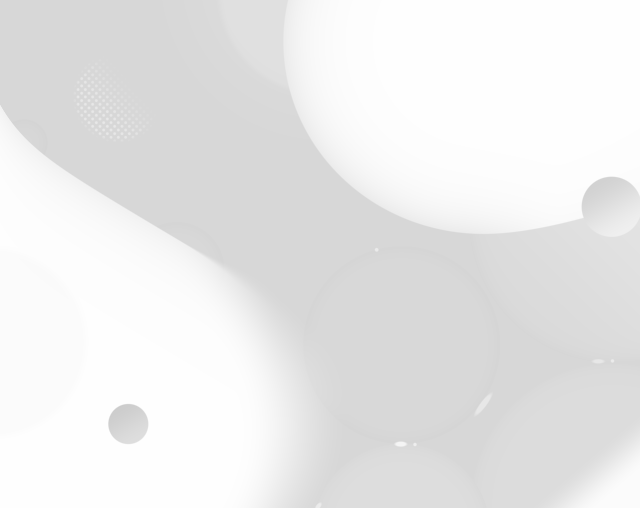
This background is drawn by a Shadertoy shader. Its source:

```glsl
// Soft monochrome backdrop: two white curved sheets over a grey field with
// translucent bubbles, a halftone patch, two shaded balls and small glints.
// Shapes are signed distances, layered back to front as grey levels.

const vec2 CANVAS = vec2(7.68, 6.08); // layout units, y measured downwards
const float FIELD_GREY = 0.842;

// Antialiased coverage of a signed distance (negative inside).
float cover(float d, float soft) {
    return 1.0 - smoothstep(-soft, soft, d);
}

// Faint disc with a slightly darker rim just inside its edge.
float bubble(float grey, vec2 p, vec2 centre, float radius, float fill, float rim, float px) {
    float d = length(p - centre) - radius;
    float shade = fill - rim * exp(min(d, 0.0) / 0.10);
    return mix(grey, shade, cover(d, px));
}

// Opaque disc with a diagonal gradient from upper left to lower right.
float ball(float grey, vec2 p, vec2 centre, float radius, float dark, float light, float px) {
    vec2 q = (p - centre) / radius;
    float shade = mix(dark, light, smoothstep(-1.1, 1.1, dot(q, vec2(0.5, 0.85))));
    return mix(grey, shade, cover((length(q) - 1.0) * radius, px));
}

// Small bright ellipse, turned by an angle.
float glint(float grey, vec2 p, vec2 centre, vec2 size, float angle, float strength, float px) {
    float c = cos(angle), s = sin(angle);
    vec2 q = mat2(c, -s, s, c) * (p - centre);
    float d = (length(q / size) - 1.0) * min(size.x, size.y);
    return mix(grey, 0.97, strength * cover(d, px));
}

// Staggered dots that fade towards the upper right of a round patch.
float halftone(float grey, vec2 p, vec2 centre, float radius, float pitch, float px) {
    vec2 q = p - centre;
    vec2 grid = vec2(q.x + q.y, q.x - q.y) / pitch;
    float d = (length(fract(grid) - 0.5) - 0.27) * pitch * 0.707;
    float fade = smoothstep(0.55, -0.55, dot(q / radius, vec2(0.75, -0.65)));
    float patchMask = cover(length(q) - radius, 0.04);
    return mix(grey, 0.92, 0.8 * fade * patchMask * cover(d, px));
}

// Upper right sheet: an ellipse whose right half widens into a tail.
float upperSheet(float grey, vec2 p, float px) {
    vec2 q = p - vec2(5.80, 0.50);
    vec2 radii = vec2(2.40 + 0.5 * max(q.x, 0.0), 2.30);
    float d = (length(q / radii) - 1.0) * 2.30;
    float edgeShade = 0.075 * exp(min(d, 0.0) / 0.28);
    edgeShade *= 1.0 - 0.75 * smoothstep(-0.3, 1.0, q.x);
    return mix(grey, 0.996 - edgeShade, cover(d, px));
}

// Lower left sheet: crisp slanted top edge melting into a blurred right side.
float lowerSheet(float grey, vec2 p, float px) {
    float topEdge = 1.60 + 0.594 * p.x - 0.35 * exp(-p.x / 0.30);
    float dTop = (topEdge - p.y) * 0.86;
    float bow = max(p.y - 5.10, -2.50);
    float dRight = p.x - (4.02 - 0.29 * bow * bow);

    float blur = mix(px, 0.20, smoothstep(2.2, 3.6, p.x));
    float topMask = cover(dTop, blur);
    float rightMask = 1.0 - smoothstep(-1.15, 0.20, dRight);
    rightMask = mix(1.0, rightMask, smoothstep(2.0, 3.4, p.x));

    float white = 0.995 - 0.05 * exp(min(dTop, 0.0) / 0.30);
    float dHalo = length(p - vec2(-0.10, 4.10)) - 1.12;
    white -= 0.012 * cover(dHalo, 0.06);
    return mix(grey, white, topMask * rightMask);
}

void mainImage(out vec4 fragColor, in vec2 fragCoord) {
    vec2 uv = fragCoord / iResolution.xy;
    vec2 p = vec2(uv.x, 1.0 - uv.y) * CANVAS;
    float px = 0.8 * CANVAS.y / iResolution.y;

    // Grey field with a pale pocket along the top
    float grey = FIELD_GREY + 0.022 * cover(length(p - vec2(3.9, -0.3)) - 1.5, 0.9);
    grey = mix(grey, 0.885, 0.7 * cover(length(p - vec2(3.85, -0.10)) - 1.22, 0.05));
    grey = halftone(grey, p, vec2(1.42, 1.16), 0.52, 0.088, px);

    // Bubbles: two small, two large on the right, two in the centre
    grey = bubble(grey, p, vec2(0.29, 1.71), 0.28, 0.848, 0.018, px);
    grey = bubble(grey, p, vec2(2.12, 3.23), 0.57, 0.850, 0.018, px);
    float lift = smoothstep(-0.6, 1.6, dot(p - vec2(6.6, 3.3), vec2(0.7, -0.7)));
    grey = bubble(grey, p, vec2(7.35, 2.62), 1.72, 0.857 + 0.035 * lift, 0.018, px);
    grey = bubble(grey, p, vec2(7.35, 6.05), 1.70, 0.862, 0.016, px);
    grey = bubble(grey, p, vec2(4.82, 4.13), 1.18, 0.849, 0.016, px);
    grey = bubble(grey, p, vec2(4.82, 6.37), 1.06, 0.867, 0.020, px);

    // White sheets and the blurred lower right corner
    float dCorner = dot(vec2(7.20, 5.70) - p, vec2(0.65, 0.76));
    grey = mix(grey, 0.985, cover(dCorner, 0.28));
    grey = lowerSheet(grey, p, px);
    grey = upperSheet(grey, p, px);

    // Shaded balls
    grey = ball(grey, p, vec2(7.34, 2.475), 0.36, 0.82, 0.94, px);
    grey = ball(grey, p, vec2(1.54, 5.075), 0.24, 0.80, 0.87, px);

    // Glints where bubbles meet
    grey = glint(grey, p, vec2(4.81, 5.315), vec2(0.070, 0.030), 0.0, 0.9, px);
    grey = glint(grey, p, vec2(4.98, 5.32), vec2(0.020), 0.0, 0.7, px);
    grey = glint(grey, p, vec2(4.52, 2.99), vec2(0.022), 0.0, 0.6, px);
    grey = glint(grey, p, vec2(5.80, 4.84), vec2(0.16, 0.035), -0.92, 0.5, px);
    grey = glint(grey, p, vec2(7.18, 4.325), vec2(0.070, 0.025), 0.0, 0.5, px);
    grey = glint(grey, p, vec2(7.35, 4.32), vec2(0.020), 0.0, 0.6, px);
    grey = glint(grey, p, vec2(3.82, 6.06), vec2(0.05, 0.025), -0.9, 0.6, px);

    fragColor = vec4(vec3(clamp(grey, 0.0, 1.0)), 1.0);
}
```
